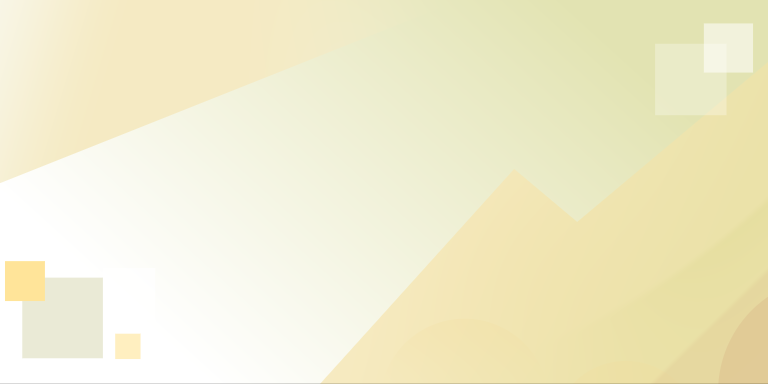
A WebGL 1 fragment shader for this background:

```glsl
precision highp float;
// Pale abstract banner: a white-to-green wash, a cream wedge, layered golden
// hills with soft curved folds, and translucent squares in two corners.
// Shapes are signed distances (negative inside), blended back to front.
uniform vec2 u_resolution;

#define WHITE vec3(1.0)
#define GREEN vec3(0.888, 0.892, 0.700)
#define CREAM vec3(0.960, 0.918, 0.765)
#define HILL_LIGHT vec3(0.970, 0.922, 0.765)
#define HILL_DEEP vec3(0.920, 0.885, 0.660)
#define OLIVE vec3(0.885, 0.860, 0.600)
#define AMBER vec3(0.950, 0.860, 0.600)
#define TAN vec3(0.870, 0.770, 0.570)
#define SAGE vec3(0.918, 0.917, 0.840)
#define GOLD vec3(1.000, 0.896, 0.600)

// Antialiased coverage of a distance, one pixel wide
float cover(float d) {
  return clamp(0.5 - d * u_resolution.y, 0.0, 1.0);
}

float square(vec2 p, vec2 center, float halfSide) {
  vec2 d = abs(p - center) - halfSide;
  return cover(max(d.x, d.y));
}

float disc(vec2 p, vec2 center, float radius) {
  return cover(length(p - center) - radius);
}

// Signed distance to a line through a point; negative below it
float belowLine(vec2 p, vec2 a, float slope) {
  return (p.y - a.y - slope * (p.x - a.x)) / sqrt(1.0 + slope * slope);
}

// Diagonal wash with the cream wedge at the upper left
vec3 backdrop(vec2 p) {
  float wash = clamp(0.5 * p.x + 0.55 * p.y - 0.275, 0.0, 1.0);
  vec3 color = mix(WHITE, GREEN, wash);
  float paleCorner = 1.0 - smoothstep(-0.1, 0.36, p.x + 0.3 * (1.0 - p.y));
  vec3 wedge = mix(CREAM, vec3(0.975, 0.970, 0.920), paleCorner);
  float fade = 1.0 - smoothstep(0.6, 1.2, p.x);
  float above = cover(-belowLine(p, vec2(0.0, 0.523), 0.398));
  return mix(color, wedge, above * fade);
}

// Hill body, then its folds from back to front
vec3 hillColor(vec2 p) {
  float depth = smoothstep(0.9, 2.1, p.x + 0.25 - 0.45 * p.y);
  vec3 color = mix(HILL_LIGHT, HILL_DEEP, depth);
  float glow = exp(-9.0 * dot(p - vec2(1.36, 0.3), p - vec2(1.36, 0.3)));
  color = mix(color, AMBER, 0.16 * glow);

  float run = p.x - 1.4;
  float fold = p.y - (0.1 + 0.35 * run + 0.47 * run * run);
  float foldFade = smoothstep(1.36, 1.95, p.x) * exp(-5.0 * max(-fold, 0.0));
  color = mix(color, OLIVE, 0.55 * foldFade * smoothstep(0.015, -0.015, fold));

  float archFade = smoothstep(-0.02, 0.18, p.y);
  color = mix(color, AMBER, 0.20 * archFade * disc(p, vec2(1.21, -0.05), 0.22));
  color = mix(color, AMBER, 0.22 * disc(p, vec2(1.63, -0.13), 0.19));

  float ridge = belowLine(p, vec2(2.0, 0.297), 0.98);
  color = mix(color, TAN, 0.32 * smoothstep(0.008, -0.008, ridge));
  return mix(color, TAN, 0.65 * disc(p, vec2(2.17, -0.02), 0.30));
}

// Peak on the left joined to a slope rising to the right
float hillMask(vec2 p) {
  vec2 apex = vec2(1.339, 0.56);
  float peak = max(belowLine(p, apex, 1.107), belowLine(p, apex, -0.84));
  float rise = belowLine(p, vec2(1.503, 0.422), 0.838);
  // The rising slope only counts to the right of the peak
  return cover(min(peak, max(rise, apex.x - p.x)));
}

vec3 addSquares(vec3 color, vec2 p) {
  // Lower left group
  color = mix(color, WHITE, 0.7 * square(p, vec2(0.336, 0.234), 0.068));
  color = mix(color, SAGE, square(p, vec2(0.163, 0.172), 0.105));
  color = mix(color, GOLD, square(p, vec2(0.065, 0.268), 0.052));
  color = mix(color, mix(GOLD, WHITE, 0.38), square(p, vec2(0.333, 0.098), 0.033));
  // Upper right group
  color = mix(color, WHITE, 0.28 * square(p, vec2(1.799, 0.793), 0.093));
  return mix(color, WHITE, 0.54 * square(p, vec2(1.897, 0.875), 0.064));
}

void main() {
  vec2 p = gl_FragCoord.xy / u_resolution * vec2(2.0, 1.0);
  vec3 color = mix(backdrop(p), hillColor(p), hillMask(p));
  color = addSquares(color, p);
  // Hairline along the bottom
  color *= 1.0 - 0.15 * cover(p.y - 0.0026);
  gl_FragColor = vec4(color, 1.0);
}
```
